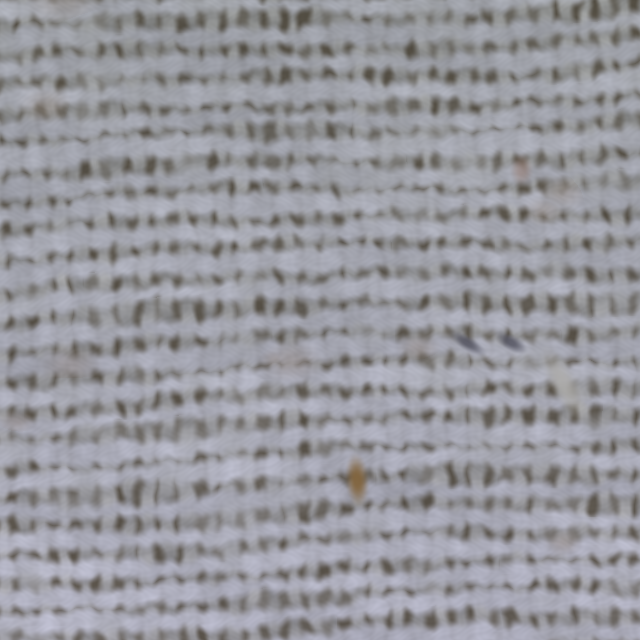
Reproduce this texture procedurally as a Shadertoy shader.

```glsl
// Loose plain-weave cloth: continuous pale weft rows over thinner, greyer warp columns.
// Soft threads wander and swell by layered sines, leaving uneven dark gaps;
// cellular noise scatters lint, and a few stray fibres lie on top.
#define THREADS vec2(31.0, 22.0)   // warp columns, weft rows
#define TILT 0.036                 // turn of the weave, radians
#define WARP_HALF 0.275            // half widths, in thread spacings
#define WEFT_HALF 0.30
#define SOFTNESS 0.20
#define LINT_CELLS vec2(9.0, 13.0)
#define WEFT_COLOR vec3(0.665, 0.67, 0.715)
#define WARP_COLOR vec3(0.575, 0.575, 0.58)
#define GAP_COLOR vec3(0.335, 0.31, 0.27)
#define LINT_COLOR vec3(0.635, 0.64, 0.66)

const float PI = 3.14159265;

float hash(vec2 p) {
    return fract(sin(dot(p, vec2(127.1, 311.7))) * 4375.85);
}

// Coverage of the nearest thread (x) and its index (y).
vec2 thread(float across, float along, float halfWidth, float seed) {
    vec2 best = vec2(0.0, floor(across));
    for (int i = -1; i <= 1; i++) {
        float id = floor(across) + float(i);
        float h = hash(vec2(id, seed));
        float wander = 0.07 * sin(along * 0.37 + 6.28 * h)
                     + 0.05 * sin(along * 1.3 + 41.0 * h) + 0.16 * (h - 0.5);
        float swell = 0.18 * sin(along * 0.31 + 91.0 * h)
                    + 0.14 * sin(along * 0.83 + 57.0 * h)
                    + 0.10 * sin(along * 2.3 + 23.0 * h);
        float width = halfWidth * (1.0 + swell + 0.35 * (fract(h * 17.0) - 0.5));
        float d = abs(across - id - 0.5 - wander);
        float cover = 1.0 - smoothstep(width - SOFTNESS, width + SOFTNESS, d);
        if (cover > best.x) best = vec2(cover, id);
    }
    return best;
}

// Cellular lint: strength (x) and a random tint (y) of the strongest tuft.
vec2 lint(vec2 p) {
    vec2 q = p * LINT_CELLS, cell = floor(q), best = vec2(0.0);
    for (int j = -1; j <= 1; j++)
    for (int i = -1; i <= 1; i++) {
        vec2 id = cell + vec2(i, j);
        vec2 offset = vec2(hash(id), hash(id + 37.0));
        float size = mix(0.25, 0.7, hash(id + 71.0));
        float tuft = 1.0 - smoothstep(0.0, size, length(q - id - offset));
        tuft *= step(0.5, hash(id + 13.0));
        if (tuft > best.x) best = vec2(tuft, hash(id + 53.0));
    }
    return best;
}

// Soft turned ellipse for a stray fibre or speck.
float fleck(vec2 p, vec2 center, vec2 radius, float angle) {
    float c = cos(angle), s = sin(angle);
    vec2 d = p - center;
    d = vec2(c * d.x + s * d.y, c * d.y - s * d.x);
    return 1.0 - smoothstep(0.2, 1.3, length(d / radius));
}

void mainImage(out vec4 fragColor, in vec2 fragCoord) {
    vec2 p = fragCoord / iResolution.xy;

    // Turned, bowed weave coordinates with slightly ragged edges
    float c = cos(TILT), s = sin(TILT);
    vec2 g = vec2(c * p.x + s * p.y, c * p.y - s * p.x) * THREADS;
    g += vec2(0.18 * sin(p.y * 7.0 + 1.0), 0.16 * sin(p.x * 6.0 + p.y * 4.0));
    vec2 ragged = g + 0.05 * sin(g.yx * vec2(4.1, 3.7) + 1.7 * sin(g * 1.9))
                    + 0.03 * sin(g.yx * 8.7 + 2.0 * g);

    // Over is 1 where weft lies on top and 0 where warp does; there warp bulges
    float over = 0.5 + 0.5 * sin(PI * g.x) * sin(PI * g.y);
    vec2 warp = thread(ragged.x, g.y, WARP_HALF + 0.10 * (0.5 - over), 3.0);
    vec2 weft = thread(ragged.y, g.x, WEFT_HALF + 0.06 * (over - 0.5), 8.0);

    // Gaps of uneven depth, then warp that dims as it dives, then the weft rows
    float fill = hash(floor(g + 0.5));
    vec3 color = mix(GAP_COLOR, WARP_COLOR, 0.6 * fill * fill);
    float warpShade = 0.94 + 0.12 * hash(vec2(warp.y, 5.0));
    color = mix(color, WARP_COLOR * warpShade * (1.10 - 0.22 * over), warp.x);
    float weftShade = 0.965 + 0.07 * hash(vec2(weft.y, 19.0))
                    + 0.025 * sin(g.x * 0.7 + weft.y * 2.4);
    color = mix(color, WEFT_COLOR * weftShade * (0.985 + 0.04 * over),
                weft.x * mix(0.86, 1.0, over));

    // Lint veils some gaps, a few tufts being warm
    vec2 tuft = lint(p);
    vec3 tuftColor = mix(LINT_COLOR, vec3(0.59, 0.55, 0.53), step(0.88, tuft.y));
    color = mix(color, tuftColor, 0.5 * tuft.x);

    // Fine spun fibres, broad mottling, cooler light toward the bottom
    float fiber = sin(g.x * 3.7 + 2.0 * sin(g.y * 5.1)) * sin(g.y * 8.3 + sin(g.x * 2.9));
    float fuzz = sin(g.x * 9.1 + 3.0 * sin(g.y * 7.3)) * sin(g.y * 15.7 + 2.0 * sin(g.x * 4.3));
    float mottle = sin(p.x * 9.0 + 2.0 * sin(p.y * 6.0)) * sin(p.y * 11.0 + p.x * 4.0);
    color *= 1.0 + 0.022 * fiber + 0.016 * fuzz + 0.026 * mottle;
    color *= mix(vec3(1.025, 1.02, 1.045), vec3(0.955, 0.965, 0.95), p.y);

    // Stray fibres and specks
    color = mix(color, vec3(0.68, 0.675, 0.665),
                0.8 * fleck(p, vec2(0.882, 0.398), vec2(0.019, 0.06), 0.5));
    color = mix(color, vec3(0.50, 0.38, 0.22),
                0.9 * fleck(p, vec2(0.558, 0.25), vec2(0.016, 0.036), 0.08));
    float darkFiber = max(fleck(p, vec2(0.73, 0.464), vec2(0.029, 0.010), -0.55),
                          fleck(p, vec2(0.798, 0.465), vec2(0.025, 0.011), -0.5));
    color = mix(color, vec3(0.31, 0.31, 0.36), 0.8 * darkFiber);
    color = mix(color, vec3(0.60, 0.51, 0.48),
                0.6 * fleck(p, vec2(0.815, 0.735), vec2(0.016, 0.022), 0.0));

    fragColor = vec4(clamp(color, 0.0, 1.0), 1.0);
}
```
